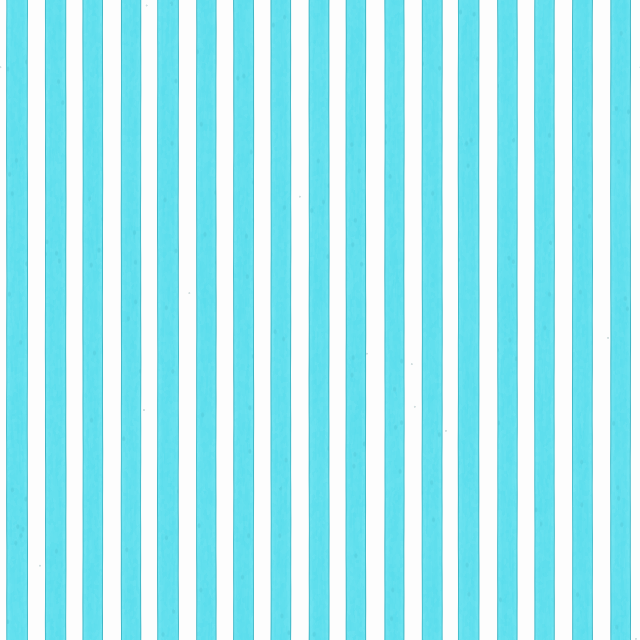
A Shadertoy shader for this pattern:

```glsl
const float TAU = 6.2831853;
const float STRIPES = 17.0;
const float HALF_WIDTH = 0.277;   // in stripe periods
const float LINE_WIDTH = 0.026;

const vec3 PAPER = vec3(0.992, 0.993, 0.992);
const vec3 AQUA = vec3(0.372, 0.872, 0.930);
const vec3 PALE_AQUA = vec3(0.445, 0.895, 0.945);
const vec3 DEEP_AQUA = vec3(0.330, 0.800, 0.860);
const vec3 OUTLINE = vec3(0.220, 0.690, 0.750);
const vec3 DUST = vec3(0.62, 0.72, 0.73);

vec3 hash3(vec2 p) {
    vec3 q = fract(vec3(p.xyx) * vec3(0.1031, 0.1030, 0.0973));
    q += dot(q, q.yxz + 33.33);
    return fract((q.xxy + q.yzz) * q.zyx);
}

// Wrapping cellular noise: x = distance to nearest point, y = its random value
vec2 cellular(vec2 uv, vec2 cells, float seed) {
    vec2 p = uv * cells;
    vec2 base = floor(p);
    vec2 nearest = vec2(8.0, 0.0);
    for (int j = -1; j <= 1; j++) {
        for (int i = -1; i <= 1; i++) {
            vec2 cell = base + vec2(i, j);
            vec3 rnd = hash3(mod(cell, cells) + seed);
            float dist = length(cell + rnd.xy - p);
            if (dist < nearest.x) nearest = vec2(dist, rnd.z);
        }
    }
    return nearest;
}

// Pixel coverage of the region where dist is negative
float coverage(float dist, float pixel) {
    return clamp(0.5 - dist / pixel, 0.0, 1.0);
}

// Sparse soft specks; keep is the share of cells that hold one
float specks(vec2 uv, vec2 cells, float radius, float keep, float seed) {
    vec2 c = cellular(uv, cells, seed);
    return (1.0 - smoothstep(radius * 0.4, radius, c.x)) * step(c.y, keep);
}

// Slow vertical wander with whole periods over the canvas
float wander(float y, float phase) {
    return 0.6 * sin(TAU * (2.0 * y + phase))
         + 0.3 * sin(TAU * (7.0 * y + phase * 3.0))
         + 0.2 * sin(TAU * (19.0 * y + phase * 5.0));
}

// Signed distance to the stripe border, in stripe periods
float stripeDistance(float x, float y, vec3 rnd) {
    float center = 0.47 + 0.045 * (rnd.x - 0.5) + 0.004 * wander(y, rnd.z);
    float halfWidth = HALF_WIDTH + 0.024 * (rnd.y - 0.5);
    return abs(x - center) - halfWidth;
}

// Printed ink: pale margins, vertical streaks, fine grain and flecks
vec3 inkColor(vec2 uv, float dist, float phase) {
    float grain = cellular(uv, vec2(230.0, 150.0), 11.0).y - 0.5;
    float streak = cellular(uv, vec2(306.0, 26.0), 47.0).y - 0.5;
    float margin = smoothstep(-0.15, -0.05, dist);
    float tone = 0.12 + 0.48 * margin + 0.42 * grain + 0.30 * streak
               + 0.10 * wander(uv.y, phase);
    vec3 color = mix(AQUA, PALE_AQUA, clamp(tone, -0.25, 1.0));
    float flecks = specks(uv, vec2(64.0, 42.0), 0.22, 0.10, 83.0);
    return mix(color, DEEP_AQUA, 0.55 * flecks);
}

void mainImage(out vec4 fragColor, in vec2 fragCoord) {
    vec2 uv = fragCoord / iResolution.xy;
    float pixel = STRIPES / iResolution.x;

    // One stripe per column, each slightly shifted and resized
    float column = floor(uv.x * STRIPES);
    vec3 rnd = hash3(vec2(mod(column, STRIPES), 5.0));
    float dist = stripeDistance(fract(uv.x * STRIPES), uv.y, rnd);

    // Paper with rare dust
    float dust = specks(uv, vec2(36.0), 0.08, 0.025, 29.0);
    vec3 color = mix(PAPER, DUST, 0.45 * dust);

    // Ink fill and the darker line along its border
    float fill = coverage(dist, pixel);
    float outline = fill - coverage(dist + LINE_WIDTH, pixel);
    float strength = 0.82 + 0.12 * wander(uv.y, rnd.y);
    vec3 ink = inkColor(uv, dist, rnd.x);
    color = mix(color, ink, fill);
    color += (OUTLINE - ink) * outline * strength;

    fragColor = vec4(color, 1.0);
}
```
